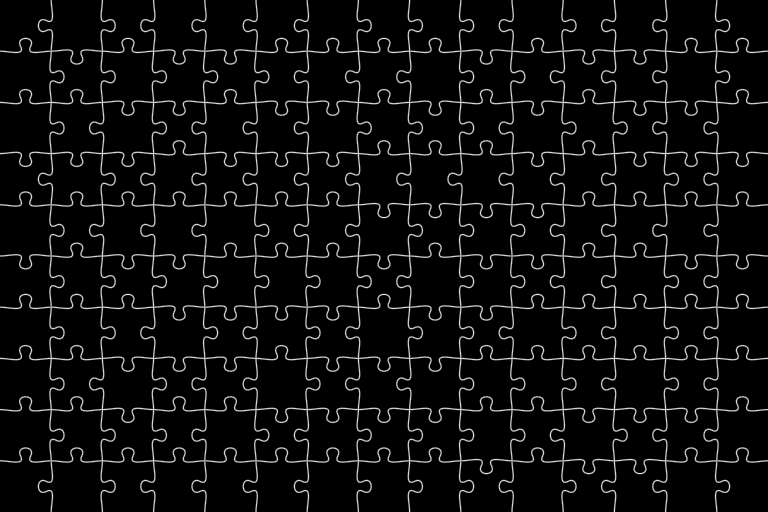
A WebGL 2 fragment shader for this pattern:

```glsl
#version 300 es
precision highp float;
// Jigsaw outline: thin pale lines on black, on a grid of 15 by 10 cells.
// Each inner edge is a mirrored pair of cubic curves; a hash picks the side
// its knob points to. Lines cross the rim level and mirrored, so it tiles.

uniform vec2 u_resolution;
out vec4 outColor;

const vec2 GRID = vec2(15.0, 10.0);      // cells across and down
const vec3 BOARD = vec3(0.0);
const vec3 LINE = vec3(0.9);
const float LINE_WIDTH = 0.023;          // in cell widths
const float KNOB = 0.1;                  // knob size, in cell widths
const float FILTER_PIXELS = 1.22;        // width of the smoothing filter
const float FAR = 1e3;
const int STEPS = 14;                    // segments per curve

float hash(vec2 p) {
    return fract(sin(dot(p, vec2(127.1, 311.7))) * 43758.5453);
}

float segmentDistance(vec2 p, vec2 a, vec2 b) {
    vec2 ab = b - a;
    float t = clamp(dot(p - a, ab) / dot(ab, ab), 0.0, 1.0);
    return length(p - a - ab * t);
}

vec2 cubic(vec2 a, vec2 b, vec2 c, vec2 d, float t) {
    float s = 1.0 - t;
    return s * s * s * a + 3.0 * s * t * (s * b + t * c) + t * t * t * d;
}

// Distance to a cubic curve, followed from its start up to parameter tEnd
float curveDistance(vec2 p, vec2 a, vec2 b, vec2 c, vec2 d, float tEnd) {
    float nearest = FAR;
    vec2 previous = a;
    for (int i = 1; i <= STEPS; i++) {
        vec2 point = cubic(a, b, c, d, tEnd * float(i) / float(STEPS));
        nearest = min(nearest, segmentDistance(p, previous, point));
        previous = point;
    }
    return nearest;
}

// Distance to one edge: x runs along it from 0 to 1, the knob points to +y
float edgeDistance(vec2 p, float k) {
    vec2 q = vec2(abs(p.x - 0.5), p.y);
    vec2 neck = vec2(k, k);
    float shoulder = curveDistance(q, vec2(0.5, 0.0), vec2(0.3, 0.0),
                                   vec2(0.0, -k), neck, 1.0);
    float head = curveDistance(q, neck, vec2(2.0, 3.0) * k,
                               vec2(-2.0, 3.0) * k, vec2(-k, k), 0.5);
    return min(shoulder, head);
}

// Distance to the nearest inner edge along x; upShare of knobs point to +y
float edgeRow(vec2 p, vec2 cells, float seed, float upShare) {
    vec2 id = vec2(floor(p.x), floor(p.y + 0.5));
    bool onRim = id.y < 0.5 || id.y > cells.y - 0.5;
    if (onRim) return FAR;
    // The last cell takes the side of the first, its neighbour over the rim
    float column = id.x > cells.x - 1.5 ? 0.0 : id.x;
    float side = hash(vec2(column, id.y) + seed) < upShare ? 1.0 : -1.0;
    vec2 local = p - id;
    return edgeDistance(vec2(local.x, local.y * side), KNOB);
}

// Share of a filter window that a line of the given width covers
float lineCoverage(float d, float width, float window) {
    float high = min(d + 0.5 * window, 0.5 * width);
    float low = max(d - 0.5 * window, -0.5 * width);
    return clamp((high - low) / window, 0.0, 1.0);
}

void main() {
    vec2 p = fract(gl_FragCoord.xy / u_resolution) * GRID;
    float window = FILTER_PIXELS * GRID.y / u_resolution.y;

    // Edges across, then edges down with the axes swapped
    float across = edgeRow(p, GRID, 3.0, 0.6);
    float down = edgeRow(p.yx, GRID.yx, 41.0, 0.5);

    float ink = lineCoverage(min(across, down), LINE_WIDTH, window);
    outColor = vec4(mix(BOARD, LINE, ink), 1.0);
}
```
